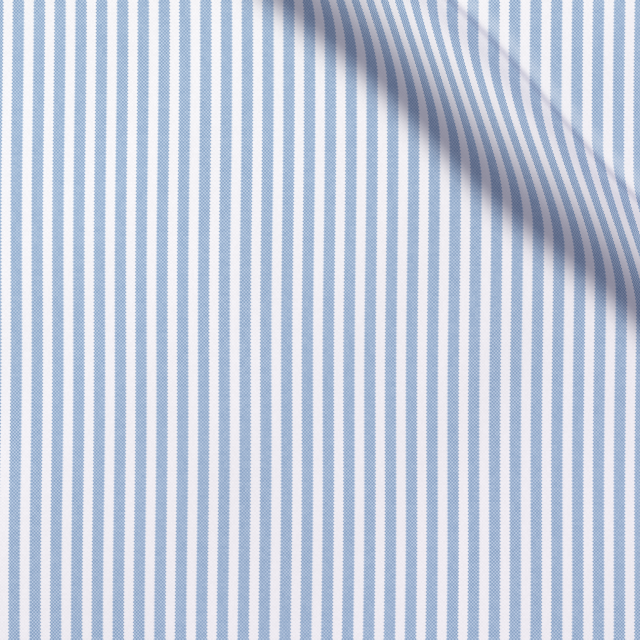
This texture is drawn by a three.js fragment shader. Its source:

```glsl
// Blue and white striped shirt cloth with a soft diagonal fold at the upper right.
// Stripes come from a repeated distance, the weave from crossed sines with hashed
// thread variation, and the fold from two slanted lines that bend and shade the cloth.

varying vec2 vUv;

// Stripes
const float REPEATS = 30.7;          // stripes across the canvas
const float STRIPE_CENTRE = 0.351;   // x of one stripe at mid height
const float STRIPE_HALF = 0.265;     // half width, in repeats
const float EDGE_SOFT = 0.05;        // edge blur, in repeats
const float LEAN = 0.006;            // drift to the right from bottom to top
const float WANDER = 0.0007;         // gentle waviness of the stripes

// Weave
const float WARP = 6.5;              // weave periods per stripe repeat
const float WEFT = 190.0;            // weave periods up the canvas
const float EDGE_TOOTH = 0.025;      // ragged stripe edge, in repeats

// Fold
const vec2 SHADOW_START = vec2(0.47, 0.993);
const float SHADOW_SLOPE = -0.91;
const vec2 CREASE_START = vec2(0.70, 1.0);
const float CREASE_SLOPE = -1.03;
const float FOLD_HEIGHT = 0.20;
const float FOLD_SHIFT = 0.07;       // sideways pull of the stripes in the fold

// Colours
const vec3 WHITE_YARN = vec3(0.965, 0.962, 0.972);
const vec3 BLUE_LIGHT = vec3(0.75, 0.82, 0.90);
const vec3 BLUE_DARK = vec3(0.55, 0.66, 0.79);
const vec3 SHADOW_TINT = vec3(0.60, 0.60, 0.66);
const vec3 CREASE_TINT = vec3(0.84, 0.84, 0.89);
const vec3 DUSK_TINT = vec3(0.965, 0.955, 0.97);

const float TAU = 6.2831853;

float hash(vec2 p) {
  p = fract(p * vec2(0.1031, 0.1137));
  p += dot(p, p.yx + 33.33);
  return fract((p.x + p.y) * p.x * 17.0);
}

// Slow variation in -1..1 made of layered sines
float patches(vec2 p) {
  return 0.5 * sin(p.x * 9.0 + 2.0 * sin(p.y * 7.0))
       + 0.3 * sin(p.y * 23.0 + 3.0 * sin(p.x * 13.0))
       + 0.2 * sin(p.x * 41.0 - p.y * 37.0);
}

// Height of a point above a slanted line
float heightAbove(vec2 p, vec2 start, float slope) {
  return p.y - start.y - slope * (p.x - start.x);
}

float bump(float d, float width) {
  return exp(-d * d / (width * width));
}

void main() {
  vec2 p = vUv;
  float sway = 0.008 * sin(p.x * 17.0 + 1.0);
  float aboveShadow = heightAbove(p, SHADOW_START, SHADOW_SLOPE) + sway;
  float aboveCrease = heightAbove(p, CREASE_START, CREASE_SLOPE) - sway;

  // Cloth coordinate: leaning stripes, pulled sideways across the fold
  float pull = FOLD_SHIFT * smoothstep(-0.01, FOLD_HEIGHT, aboveShadow);
  float clothX = p.x + pull - LEAN * (p.y - 0.5)
               + WANDER * sin(p.y * 11.0 + p.x * 5.0);
  float column = (clothX - STRIPE_CENTRE) * REPEATS;

  // Weave: alternating raised dots with uneven threads
  vec2 thread = vec2(column * WARP, p.y * WEFT);
  vec2 wave = sin(thread * TAU);
  float checker = wave.x * wave.y;
  float contrast = 0.8 + 0.3 * patches(p);
  float grain = hash(floor(thread * 2.0) + 400.0) - 0.5;
  float weftTone = hash(vec2(floor(thread.y), floor(column) + 60.0)) - 0.5;

  // Stripe mask with toothed edges
  float fromCentre = abs(fract(column + 0.5) - 0.5);
  float edge = STRIPE_HALF + EDGE_TOOTH * wave.y;
  float stripe = 1.0 - smoothstep(edge - EDGE_SOFT, edge + EDGE_SOFT, fromCentre);

  float blueMix = clamp(0.5 + 0.55 * checker * contrast
                        + 0.16 * grain + 0.14 * weftTone, 0.0, 1.0);
  vec3 blue = mix(BLUE_LIGHT, BLUE_DARK, blueMix);
  vec3 white = WHITE_YARN * (1.0 + 0.010 * checker + 0.015 * grain);
  vec3 colour = mix(white, blue, stripe);

  // Broad light: dimmer toward the lower right
  float dusk = smoothstep(0.1, 1.3, p.x * 0.6 + 1.0 - p.y);
  colour *= mix(vec3(1.0), DUSK_TINT, dusk);
  colour *= 1.0 + 0.008 * patches(p * 0.6 + 0.3);

  // Fold shadow: quick falloff below, slow above
  float shadowWidth = mix(0.042, 0.085, smoothstep(-0.02, 0.02, aboveShadow));
  float shadow = bump(aboveShadow, shadowWidth);
  colour *= mix(vec3(1.0), SHADOW_TINT, shadow);

  // Far crease: a thin line, a soft shade below and a pale rim above
  float crease = 0.75 * bump(aboveCrease, 0.008)
               + 0.45 * bump(aboveCrease + 0.03, 0.03);
  colour *= mix(vec3(1.0), CREASE_TINT, crease);
  colour = mix(colour, WHITE_YARN, 0.25 * bump(aboveCrease - 0.025, 0.02));

  gl_FragColor = vec4(clamp(colour, 0.0, 1.0), 1.0);
}
```
